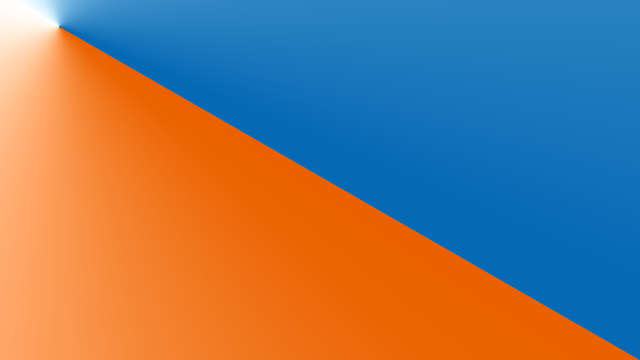
This background is drawn by a Shadertoy shader. Its source:

```glsl
// A conic sweep around a hub near the upper left corner: orange fades through
// peach and white into blue, meeting in one crisp diagonal seam.
// The clockwise angle from the seam selects a colour from a list of stops.

const float TAU = 6.2831853;
const vec2 HUB = vec2(0.165, 0.926);   // in units of canvas height
const float SEAM_ANGLE = -0.5213;      // radians from the +x axis
const float SEAM_SOFTNESS = 0.7;       // half width of the edge, in pixels

// Colour in rgb, clockwise position as a fraction of a turn in w
const int STOP_COUNT = 11;
const vec4 STOPS[STOP_COUNT] = vec4[STOP_COUNT](
    vec4(0.920, 0.380, 0.000, 0.000),
    vec4(0.922, 0.388, 0.008, 0.030),
    vec4(0.960, 0.525, 0.210, 0.125),
    vec4(1.000, 0.650, 0.405, 0.195),
    vec4(1.000, 0.800, 0.630, 0.285),
    vec4(1.000, 0.960, 0.910, 0.415),
    vec4(1.000, 1.000, 1.000, 0.500),
    vec4(0.820, 0.940, 1.000, 0.570),
    vec4(0.520, 0.755, 0.910, 0.680),
    vec4(0.165, 0.510, 0.755, 0.908),
    vec4(0.020, 0.410, 0.708, 0.985)
);

// Piecewise linear colour ramp over one turn
vec3 sweepColor(float turn) {
    vec3 color = STOPS[0].rgb;
    for (int i = 1; i < STOP_COUNT; i++) {
        float blend = (turn - STOPS[i - 1].w) / (STOPS[i].w - STOPS[i - 1].w);
        color = mix(color, STOPS[i].rgb, clamp(blend, 0.0, 1.0));
    }
    return color;
}

void mainImage(out vec4 fragColor, in vec2 fragCoord) {
    vec2 fromHub = fragCoord / iResolution.y - HUB;

    // Angular gradient
    float angle = atan(fromHub.y, fromHub.x);
    vec3 color = sweepColor(fract((SEAM_ANGLE - angle) / TAU));

    // Smooth the seam, only along the ray leaving the hub
    vec2 seamDir = vec2(cos(SEAM_ANGLE), sin(SEAM_ANGLE));
    float along = dot(fromHub, seamDir);
    float above = dot(fromHub, vec2(-seamDir.y, seamDir.x));
    float edge = SEAM_SOFTNESS / iResolution.y;
    if (along > 0.0 && abs(above) < edge) {
        color = mix(STOPS[0].rgb, STOPS[STOP_COUNT - 1].rgb,
                    smoothstep(-edge, edge, above));
    }

    fragColor = vec4(color, 1.0);
}
```
